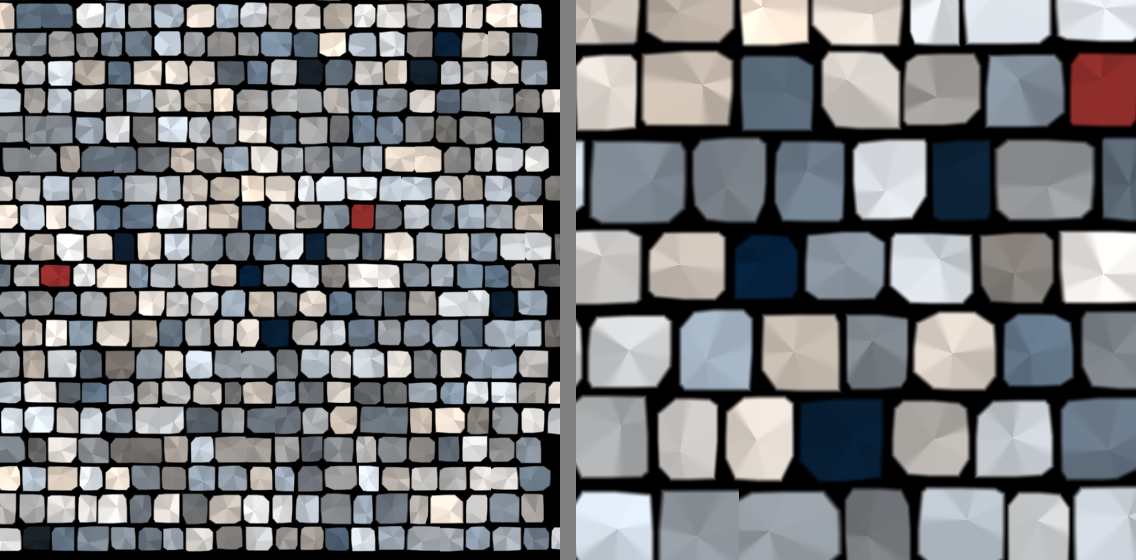
Left, the full canvas; right, a detail of the centre.
This pattern is drawn by a WebGL 1 fragment shader. Its source:

```glsl
precision highp float;

uniform vec2 u_resolution;

const float TAU = 6.2831853;
const float COLUMNS = 20.3;
const float LAST_COLUMN = 20.0;
const float ROWS = 19.0;
const float BOTTOM_MARGIN = 0.013;
const float FACETS = 7.0;

float hash(vec2 id, float salt) {
  return fract(sin(dot(id, vec2(127.1, 311.7)) + salt * 74.7) * 43758.5453);
}

vec2 direction(float angle) {
  return vec2(cos(angle), sin(angle));
}

// Uneven joints between rows and between the tiles of a row
float rowEdge(float row) {
  return row + 0.16 * (hash(vec2(row, 3.0), 1.0) - 0.5);
}

float columnEdge(vec2 tile) {
  return tile.x + 0.34 * (hash(tile, 2.0) - 0.5);
}

float isFused(vec2 tile) {
  return step(0.92, hash(tile, 3.0));
}

float jointInset(vec2 tile) {
  return mix(mix(0.025, 0.065, hash(tile, 4.0)), -0.15, isFused(tile));
}

// Chipped convex stone: tilted sides and randomly cut corners
float stoneDistance(vec2 q, vec2 tile) {
  float d = max(abs(q.x), abs(q.y)) - 1.0;
  for (int i = 0; i < 4; i++) {
    float side = float(i);
    float angle = side * TAU / 4.0;
    float tilt = 0.22 * (hash(tile, 10.0 + side) - 0.5);
    float skew = 0.7 * (hash(tile, 20.0 + side) - 0.5);
    float reach = mix(1.05, 1.42, hash(tile, 30.0 + side));
    d = max(d, dot(q, direction(angle + tilt)) - 1.0);
    d = max(d, dot(q, direction(angle + TAU / 8.0 + skew)) - reach);
  }
  return d;
}

// Soft wedges of light fanning out from an off-centre peak
float facetShade(vec2 q, vec2 tile) {
  vec2 peak = 0.7 * (vec2(hash(tile, 40.0), hash(tile, 41.0)) - 0.5);
  vec2 v = q - peak + 0.0001;
  float turn = fract(atan(v.y, v.x) / TAU + hash(tile, 42.0)) * FACETS;
  float wedge = floor(turn);
  float current = hash(tile, 50.0 + wedge);
  float next = hash(tile, 50.0 + mod(wedge + 1.0, FACETS));
  return mix(current, next, smoothstep(0.3, 0.7, fract(turn))) - 0.5;
}

// Three red accents among the grey stones
float isRed(vec2 tile) {
  float k = (tile.y - 9.0) / 2.0;
  float inBand = step(0.0, k) * step(k, 2.0) * step(fract(k), 0.1);
  return inBand * step(abs(tile.x - min(2.0 + 11.0 * k, 15.0)), 0.1);
}

vec3 stoneColor(vec2 tile) {
  float tone = hash(tile, 60.0);
  float light = mix(0.34, 0.92, pow(tone, 0.8));
  light *= mix(0.35, 1.0, step(0.02, tone));
  float warmth = 1.4 * hash(tile, 61.0) - 1.0 + 1.2 * (light - 0.5);
  vec3 grey = light + 0.08 * warmth * vec3(1.0, 0.05, -0.9);
  return mix(grey, vec3(0.57, 0.18, 0.17), isRed(tile));
}

void main() {
  vec2 uv = gl_FragCoord.xy / u_resolution;

  // Locate the row, then the tile inside it
  float y = (uv.y - BOTTOM_MARGIN) * ROWS / (1.0 - BOTTOM_MARGIN);
  float row = floor(y);
  row += step(rowEdge(row + 1.0), y) - step(y, rowEdge(row));
  float x = uv.x * COLUMNS + 0.5 * hash(vec2(row, 7.0), 5.0);
  vec2 tile = vec2(floor(x), row);
  tile.x += step(columnEdge(tile + vec2(1.0, 0.0)), x) - step(x, columnEdge(tile));
  vec2 rightTile = tile + vec2(1.0, 0.0);

  // Stone bounds, inset from the joints
  float left = columnEdge(tile) + jointInset(tile);
  float right = columnEdge(rightTile) - jointInset(rightTile);
  float low = rowEdge(row) + mix(0.03, 0.1, hash(tile, 6.0));
  float high = rowEdge(row + 1.0) - mix(0.03, 0.1, hash(tile, 7.0));
  vec2 center = 0.5 * vec2(left + right, low + high);
  vec2 halfSize = 0.5 * vec2(right - left, high - low);
  vec2 q = (vec2(x, y) - center) / halfSize;

  // Ragged right border and empty strip below
  float present = step(0.0, row);
  present *= 1.0 - step(LAST_COLUMN, tile.x) * step(0.35, hash(tile, 8.0));

  // Fused stones share the colour of their left neighbour
  vec2 colorTile = tile - vec2(isFused(tile), 0.0);
  vec3 color = stoneColor(colorTile) * (1.0 + 0.24 * facetShade(q, tile));

  float softness = max(0.08, 44.0 / u_resolution.x);
  float cover = 1.0 - smoothstep(-softness, softness, stoneDistance(q, tile));
  gl_FragColor = vec4(clamp(color, 0.0, 1.0) * cover * present, 1.0);
}
```
